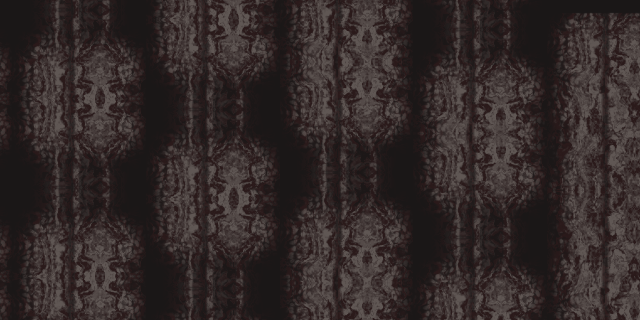
This pattern is drawn by a Shadertoy shader. Its source:

```glsl
// Dark bark columns: ragged ash-brown bodies broken by black bands, each band
// crossed by thin strands. Rounded boxes give the bodies, folded fractal noise
// the wood relief, and noise contours the rusty lace. Unit: canvas height.

const float COLUMN_WIDTH = 0.4175;
const float FIRST_EDGE   = 0.039;   // left edge of column 0
const float SPINE_X      = -0.026;  // dark seam, from the column centre
const float FOLD_X       = 0.065;   // mirror axis of the right half
const float BAND_HALF    = 0.088;   // half height of a black band
const float BODY_HALF    = 0.182;   // half width of a body
const float CORNER       = 0.085;
const float LAST_TOP     = 0.041;   // the last column is cut off here
const vec3 STRAND_X = vec3(-0.066, -0.002, 0.076);
const vec3 NIGHT = vec3(0.100, 0.090, 0.090);
const vec3 RUST  = vec3(0.165, 0.100, 0.102);
const vec3 BARK  = vec3(0.225, 0.182, 0.180);
const vec3 ASH   = vec3(0.375, 0.342, 0.330);
// Per column: band centre measured from the top, and vertical period
const vec2 BANDS[5] = vec2[5](vec2(0.586, 0.555), vec2(0.342, 0.560),
    vec2(0.539, 0.690), vec2(0.742, 0.650), vec2(-0.055, 1.300));

float hash(vec2 cell) {
    uvec2 k = uvec2(ivec2(cell)) * uvec2(1597334673u, 3812015801u);
    uint h = (k.x ^ k.y) * 1597334673u;
    h = (h ^ (h >> 15)) * 2246822519u;
    h ^= h >> 13;
    return float(h >> 8) / 16777216.0;
}

float noise(vec2 p) {
    vec2 i = floor(p), f = fract(p);
    f = f * f * (3.0 - 2.0 * f);
    return mix(mix(hash(i), hash(i + vec2(1, 0)), f.x),
               mix(hash(i + vec2(0, 1)), hash(i + vec2(1, 1)), f.x), f.y);
}

float fbm(vec2 p) {
    float sum = 0.0, amp = 0.53;
    for (int i = 0; i < 4; i++) {
        sum += amp * noise(p);
        p = mat2(0.8, 0.6, -0.6, 0.8) * p * 2.03 + 17.0;
        amp *= 0.5;
    }
    return sum;
}

// Distance to the nearest scattered point: round bark scales
float scales(vec2 p) {
    vec2 i = floor(p);
    float nearest = 2.0;
    for (int y = -1; y <= 1; y++)
        for (int x = -1; x <= 1; x++) {
            vec2 c = i + vec2(x, y);
            vec2 point = c + 0.15 + 0.7 * vec2(hash(c), hash(c + 71.0));
            nearest = min(nearest, length(point - p));
        }
    return nearest;
}

float roundedBox(vec2 p, vec2 halfSize, float r) {
    vec2 d = abs(p) - halfSize + r;
    return length(max(d, 0.0)) + min(max(d.x, d.y), 0.0) - r;
}

// Thin lines where a noise field crosses its middle value
float lace(vec2 p) {
    return smoothstep(0.13, 0.03, abs(fbm(p) - 0.5));
}

void mainImage(out vec4 fragColor, in vec2 fragCoord) {
    vec2 p = fragCoord / iResolution.y;
    float top = 1.0 - p.y;

    // Column cell, and distance from its nearest band
    float c = (p.x - FIRST_EDGE) / COLUMN_WIDTH;
    int column = clamp(int(floor(c)), 0, 4);
    float x = (fract(c) - 0.5) * COLUMN_WIDTH;
    vec2 band = BANDS[column];
    float v = abs(mod(top - band.x + 0.5 * band.y, band.y) - 0.5 * band.y);

    // Wood relief: long wavy grain on the left, folded blotches on the right
    bool isLeft = x < SPINE_X;
    vec2 q = vec2(isLeft ? x : abs(x - FOLD_X), v);
    vec2 warp = vec2(fbm(q * 16.0), fbm(q * 16.0 + 37.0)) - 0.5;
    float wave = 0.014 * sin(v * 24.0);
    float grain = isLeft
        ? fbm(vec2((q.x + wave) * 75.0, v * 13.0) + warp * 5.0)
        : fbm(q * vec2(58.0, 34.0) + warp * 6.0);
    float crack = lace(q * vec2(48.0, 22.0) + warp * 5.0 + 9.0);
    float fine = noise(p * 190.0);
    float relief = smoothstep(0.22, 0.76, grain + 0.22 * (fine - 0.5));
    relief *= 1.0 - 0.3 * crack;

    // Body with a ragged, scaly rim
    vec2 toBody = vec2(x, v - 0.5 * band.y);
    vec2 bodySize = vec2(BODY_HALF, 0.5 * band.y - BAND_HALF);
    float d = roundedBox(toBody, bodySize, CORNER) + 0.07 * warp.x;
    float scale = smoothstep(0.75, 0.2, scales(q * 62.0 + warp * 2.0));
    float body = smoothstep(0.012, -0.075, d + 0.03 * (0.5 - scale));
    float rim = smoothstep(-0.08, -0.03, d);
    relief = mix(relief, relief * (0.45 + 0.75 * scale), rim);

    // Strands across the band
    float strand = 0.0;
    for (int i = 0; i < 3; i++) {
        float sway = 0.022 * (noise(vec2(v * 26.0, float(i) * 5.0)) - 0.5);
        float dist = abs(x - STRAND_X[i] - sway) + 0.012 * warp.y;
        strand = max(strand, smoothstep(0.017, 0.006, dist));
    }
    float core = 0.3 * smoothstep(0.13, 0.06, abs(x)) * smoothstep(0.3, 0.7, grain);
    float mass = max(body, max(0.8 * strand, core));

    // Dark seam
    float seam = abs(x - SPINE_X - 0.008 * (noise(vec2(v * 30.0, 3.0)) - 0.5));
    mass *= 1.0 - 0.75 * smoothstep(0.016, 0.004, seam);

    // Rusty lace around the body and strands, then the wood itself
    float fringe = smoothstep(0.055, -0.02, d);
    fringe = max(fringe, 0.7 * smoothstep(0.17, 0.09, abs(x)));
    float threads = lace(q * vec2(60.0, 42.0) + warp * 4.0);
    vec3 color = mix(NIGHT, RUST, fringe * (0.2 + 0.8 * threads));
    vec3 wood = mix(mix(RUST, BARK, smoothstep(0.0, 0.35, relief)), ASH,
                    smoothstep(0.2, 1.0, relief));
    color = mix(color, wood, mass);

    // Straight cut above the last column
    float pixel = 1.0 / iResolution.y;
    float cut = column == 4 ? smoothstep(-pixel, pixel, top - LAST_TOP) : 1.0;
    fragColor = vec4(mix(NIGHT, color, cut), 1.0);
}
```
